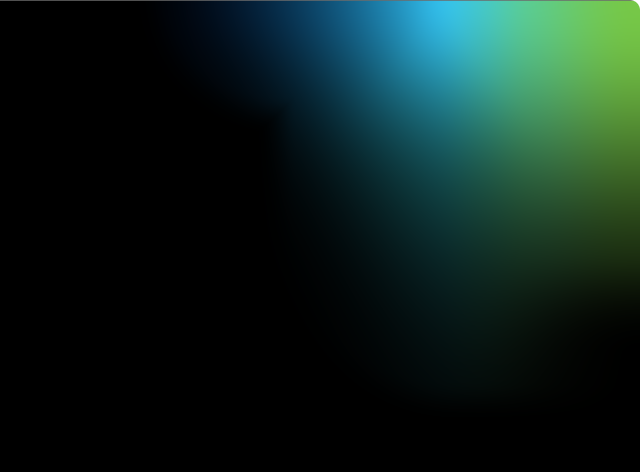
A Shadertoy shader for this background:

```glsl
#define SKY vec3(0.204, 0.765, 0.941)
#define MINT vec3(0.333, 0.804, 0.640)
#define LIME vec3(0.463, 0.784, 0.282)
#define RULE_GRAY vec3(0.42)
#define GLOW_START 0.264
#define GLOW_PEAK 0.933
#define EDGE_SOFTNESS 0.09
#define CORNER_RADIUS 0.022
#define RULE_HEIGHT 0.0016

// Polynomial smooth minimum
float softMin(float a, float b, float k) {
    float h = max(k - abs(a - b), 0.0) / k;
    return min(a, b) - 0.25 * k * h * h;
}

// Hue from black to sky blue, mint and lime; the crest rounds off with depth
vec3 glowColor(vec2 p) {
    float t = max((p.x - GLOW_START) / (GLOW_PEAK - GLOW_START), 0.0);
    float rise = softMin(t, 1.0, mix(0.06, 0.45, smoothstep(0.0, 0.4, p.y)));
    vec3 color = SKY * pow(max(vec3(rise), 0.0), vec3(2.8, 2.0, 1.6));
    color = mix(color, MINT * rise * rise, smoothstep(0.91, 1.13, p.x));
    return mix(color, LIME, smoothstep(1.03, 1.35, p.x));
}

// Downward fade, longer toward the right and cut short at the far right
float depthFade(vec2 p) {
    float reach = mix(0.176, 0.45, smoothstep(0.40, 1.0, p.x));
    float power = mix(1.6, 2.0, smoothstep(0.95, 1.3, p.x));
    float fade = exp(-pow(max(p.y, 0.0) / reach, power));
    float cut = smoothstep(0.53, 0.75, p.y) * smoothstep(1.0, 1.36, p.x);
    return fade * (1.0 - cut);
}

// Soft outline: a small disc at the upper left joined to a large rounded body
float glowMask(vec2 p) {
    float disc = length(p - vec2(0.60, -0.05)) - 0.343;
    vec2 q = max(vec2(0.96 - p.x, p.y - 0.475), 0.0);
    float body = length(q) - 0.4225;
    return smoothstep(0.0, EDGE_SOFTNESS, -min(disc, body));
}

void mainImage(out vec4 fragColor, in vec2 fragCoord) {
    // Height units, with y measured down from the top
    vec2 p = vec2(fragCoord.x, iResolution.y - fragCoord.y) / iResolution.y;
    float aspect = iResolution.x / iResolution.y;
    float pixel = 1.0 / iResolution.y;

    // Glow, with blue dying sooner than green
    vec3 color = glowColor(p);
    float blueLoss = smoothstep(0.0, 0.45, p.y) * (1.0 - smoothstep(0.98, 1.27, p.x));
    color.b *= 1.0 - 0.2 * blueLoss;
    color *= depthFade(p) * glowMask(p);

    // Hairline along the top
    float rule = clamp((RULE_HEIGHT - p.y) / pixel + 0.5, 0.0, 1.0);
    color = mix(color, RULE_GRAY, rule);

    // Rounded top right corner over white
    vec2 corner = max(vec2(p.x - aspect, -p.y) + CORNER_RADIUS, 0.0);
    float outside = length(corner) - CORNER_RADIUS;
    color = mix(color, vec3(1.0), clamp(outside / pixel + 0.5, 0.0, 1.0));

    fragColor = vec4(color, 1.0);
}
```
